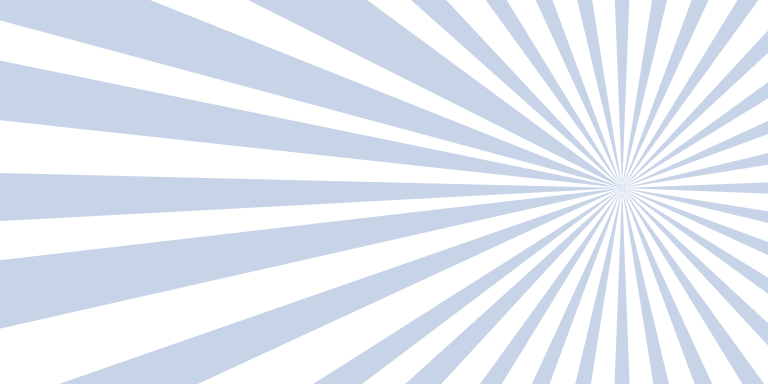
This background is drawn by a Shadertoy shader. Its source:

```glsl
const vec3 PAPER = vec3(1.0);
const vec3 RAY_BLUE = vec3(0.78, 0.83, 0.91);
const vec2 HUB = vec2(0.81, 0.5104);

const float RAY_STEP = 11.25;
const float RAY_HALF_WIDTH = 2.2;
const float FAN_LIMIT = 50.6;

// Uneven rays of the left fan: centre angle and half width, in degrees
const int FAN_COUNT = 9;
const vec2 FAN[FAN_COUNT] = vec2[FAN_COUNT](
    vec2(-44.70, 2.60), vec2(-34.70, 2.31), vec2(-21.99, 2.80),
    vec2(-9.68, 3.06), vec2(-0.83, 2.21), vec2(8.90, 2.68),
    vec2(18.40, 3.32), vec2(31.55, 4.86), vec2(44.30, 2.60));

// Angular depth inside evenly spaced rays, positive within a ray
float evenRays(float angle, float spacing, float halfWidth) {
    float offset = (fract(angle / spacing + 0.5) - 0.5) * spacing;
    return halfWidth - abs(offset);
}

// Angular depth inside the nearest uneven ray
float fanRays(float angle) {
    float depth = -90.0;
    for (int i = 0; i < FAN_COUNT; i++) {
        depth = max(depth, FAN[i].y - abs(angle - FAN[i].x));
    }
    return depth;
}

// Turns angular depth at a radius into edge coverage
float rayCoverage(float depth, float radius, float pixel) {
    float edgeDistance = radius * sin(radians(depth));
    return clamp(0.5 + edgeDistance / pixel, 0.0, 1.0);
}

void mainImage(out vec4 fragColor, in vec2 fragCoord) {
    float pixel = 1.0 / iResolution.y;
    vec2 p = (fragCoord - HUB * iResolution.xy) * pixel;

    // Angle is zero towards the left and grows upwards
    float angle = degrees(atan(p.y, -p.x));
    float depth = abs(angle) < FAN_LIMIT
        ? fanRays(angle)
        : evenRays(angle, RAY_STEP, RAY_HALF_WIDTH);

    float coverage = rayCoverage(depth, length(p), pixel);
    fragColor = vec4(mix(PAPER, RAY_BLUE, coverage), 1.0);
}
```
